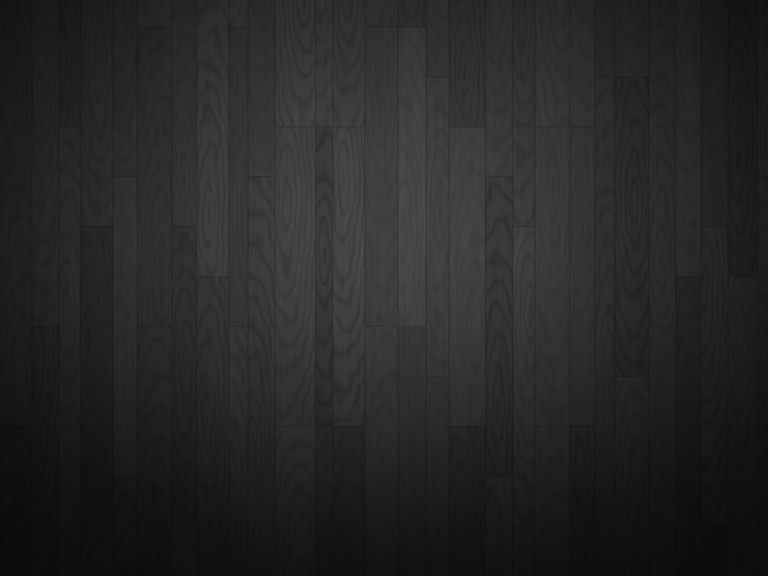
Give the GLSL for this texture, as a Shadertoy shader.

```glsl
// Dark charcoal wooden planks, upright, under a soft pool of light.

const float PLANK_WIDTH = 0.049;
const float PLANK_LENGTH = 0.52;
const vec3 SHADOW = vec3(0.052);
const vec3 LIT_WOOD = vec3(0.258);

float hash(vec2 p) {
    return fract(sin(dot(p, vec2(127.1, 311.7))) * 43758.545);
}

// Distance to the nearest scattered point, one per cell.
float cellular(vec2 p) {
    vec2 cell = floor(p);
    float nearest = 2.0;
    for (int j = -1; j <= 1; j++)
    for (int i = -1; i <= 1; i++) {
        vec2 c = cell + vec2(i, j);
        vec2 point = c + vec2(hash(c), hash(c + 37.0));
        nearest = min(nearest, distance(p, point));
    }
    return nearest;
}

// Slow sideways wander of the growth rings.
float waver(vec2 p, float seed) {
    return 0.5 * sin(p.y * 1.3 + p.x * 3.0 + seed * 40.0)
         + 0.3 * sin(p.y * 2.9 - p.x * 5.0 + seed * 71.0)
         + 0.2 * sin(p.y * 6.1 + p.x * 9.0 + seed * 23.0);
}

// Left edge of a plank column, in plank widths.
float columnEdge(float column) {
    return column + 0.5 * (hash(vec2(column, 3.0)) - 0.5);
}

// Long nested rings: arches on most planks, closed eyes on some.
float ringGrain(vec2 p, float seed) {
    float centre = (hash(vec2(seed, 5.0)) - 0.5) * 9.0;
    float side = (hash(vec2(seed, 9.0)) - 0.5) * 0.7;
    vec2 q = vec2(p.x - side, (p.y - centre) * 0.17);
    float radius = length(q) + 0.07 * waver(p, seed);
    float line = 0.5 + 0.5 * sin(radius * 36.0 + seed * 6.3);
    return line * line * line;
}

// Fine upright fibres and short pores.
float fibre(vec2 p, float seed) {
    float streaks = cellular(vec2(p.x * 150.0, p.y * 7.0) + seed * 50.0);
    float pores = cellular(vec2(p.x * 290.0, p.y * 26.0) + seed * 90.0);
    return 0.6 * streaks + 0.4 * pores - 0.45;
}

// Relative brightness of the floor, about 1 on average.
float planks(vec2 p) {
    float x = p.x / PLANK_WIDTH;
    float column = floor(x);
    if (x < columnEdge(column)) column -= 1.0;
    else if (x >= columnEdge(column + 1.0)) column += 1.0;
    float left = columnEdge(column);
    float right = columnEdge(column + 1.0);

    // Staggered end joints share a few common heights.
    float shift = floor(hash(vec2(column, 17.0)) * 6.0) / 6.0;
    float y = p.y / PLANK_LENGTH + shift;
    float row = floor(y);
    float along = y - row;
    float seed = hash(vec2(column, row + 60.0));

    vec2 local = vec2(x - 0.5 * (left + right),
                      (along - 0.5) * PLANK_LENGTH / PLANK_WIDTH);
    float tone = 0.90 + 0.20 * hash(vec2(seed, 1.0));
    float figure = mix(0.05, 0.15, hash(vec2(seed, 2.0)));
    float wood = tone * (1.03 - figure * ringGrain(local, seed)
                         + 0.14 * fibre(p, seed)
                         + 0.02 * waver(local * vec2(2.0, 0.5), seed));

    // Thin dark gaps at the sides and ends.
    float sideGap = min(x - left, right - x) * PLANK_WIDTH;
    float endGap = min(along, 1.0 - along) * PLANK_LENGTH;
    float seam = 1.0 - smoothstep(0.0004, 0.0020, sideGap);
    float joint = 1.0 - smoothstep(0.0003, 0.0016, endGap);
    return wood * (1.0 - 0.16 * max(seam, joint));
}

// Light pool above the middle, fading fastest to the floor of the canvas.
float lightPool(vec2 uv) {
    float dy = uv.y - 0.61;
    dy *= dy > 0.0 ? 1.42 : 1.68;
    float radius = length(vec2((uv.x - 0.5) * 1.6, dy));
    return 1.0 - smoothstep(0.0, 1.25, radius);
}

void mainImage(out vec4 fragColor, in vec2 fragCoord) {
    // Four samples per pixel smooth the edges and the grain.
    float wood = 0.0;
    for (int k = 0; k < 4; k++) {
        vec2 offset = 0.5 * vec2(k % 2, k / 2) - 0.25;
        wood += 0.25 * planks((fragCoord + offset) / iResolution.y);
    }
    float light = lightPool(fragCoord / iResolution.xy);
    fragColor = vec4(mix(SHADOW, LIT_WOOD, light) * wood, 1.0);
}
```
